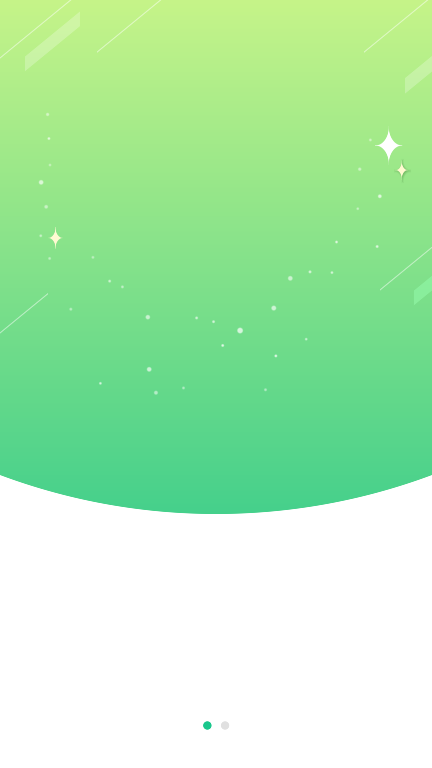
This background is drawn by a WebGL 2 fragment shader. Its source:

```glsl
#version 300 es
precision highp float;
uniform vec2 u_resolution;
out vec4 outColor;

float hash(float n) {
    return fract(sin(n * 12.9898) * 43758.5453);
}

// Coverage of a signed distance, softened over the given width
float fill(float d, float soft) {
    return 1.0 - smoothstep(-0.5 * soft, 0.5 * soft, d);
}

// Slanted strip with upright ends, starting at its lower left
float strip(vec2 p, vec2 start, float span, float halfHeight, float px) {
    vec2 q = p - start;
    float across = (abs(q.y - 0.82 * q.x) - halfHeight) / 1.293;
    return fill(across, px) * fill(abs(q.x - 0.5 * span) - 0.5 * span, px);
}

// Four-pointed star bounded by concave arcs
float sparkle(vec2 p, vec2 center, vec2 size, float soft) {
    vec2 q = abs(p - center) / size;
    float arc = 1.0 - length(q - 1.0);
    float d = max(arc, max(q.x, q.y) - 1.0);
    return fill(d * size.x, soft);
}

// Small lights scattered around a hanging elliptical arc
float lights(vec2 p, float px) {
    float glow = 0.0;
    for (int i = 0; i < 33; i++) {
        float n = float(i);
        float t = (n + 0.6 * hash(n + 3.0)) / 33.0;
        float angle = mix(2.95, 6.4, t);
        float spread = mix(0.07, 0.26, sin(3.14159 * t));
        float reach = 0.94 + spread * (2.0 * hash(n + 41.0) - 1.0);
        vec2 center = vec2(0.477, 1.43) + reach * vec2(0.394, 0.556) * vec2(cos(angle), sin(angle));
        float size = mix(0.0026, 0.0068, pow(hash(n + 77.0), 2.5));
        float light = fill(length(p - center) - size, px + 0.002);
        glow = max(glow, light * mix(0.45, 0.8, hash(n + 19.0)));
    }
    return glow;
}

void main() {
    // Width of the canvas is one unit
    vec2 p = gl_FragCoord.xy / u_resolution.x;
    float px = 1.0 / u_resolution.x;
    vec3 white = vec3(1.0);
    vec3 cream = vec3(1.0, 0.98, 0.82);

    // Lime to emerald gradient
    float rise = clamp((p.y - 0.588) / 1.19, 0.0, 1.0);
    vec3 color = mix(vec3(0.27, 0.815, 0.545), vec3(0.775, 0.955, 0.535), rise);

    // Broad translucent bands
    float bands = strip(p, vec2(0.058, 1.63), 0.127, 0.017, px);
    bands += strip(p, vec2(0.9375, 1.579), 0.13, 0.018, px);
    color = mix(color, white, 0.24 * bands);
    float greenBand = strip(p, vec2(0.958, 1.088), 0.1, 0.017, px);
    color = mix(color, vec3(0.56, 0.96, 0.64), 0.7 * greenBand);

    // Fine diagonal streaks
    float streaks = strip(p, vec2(0.0, 1.6435), 0.17, 0.0017, px);
    streaks += strip(p, vec2(0.2245, 1.657), 0.15, 0.0017, px);
    streaks += strip(p, vec2(0.8426, 1.657), 0.15, 0.0017, px);
    streaks += strip(p, vec2(0.8796, 1.1065), 0.13, 0.0017, px);
    streaks += strip(p, vec2(0.0, 1.007), 0.111, 0.0017, px);
    color = mix(color, white, 0.45 * streaks);

    color = mix(color, white, lights(p, px));

    // Sparkles, the small right one with a soft shadow
    color = mix(color, white, sparkle(p, vec2(0.9, 1.441), vec2(0.031, 0.043), px));
    float shadow = sparkle(p, vec2(0.932, 1.382), vec2(0.017, 0.024), 0.008);
    color = mix(color, vec3(0.3, 0.55, 0.25), 0.5 * shadow);
    color = mix(color, cream, sparkle(p, vec2(0.93, 1.384), vec2(0.014, 0.021), px));
    color = mix(color, cream, sparkle(p, vec2(0.1285, 1.227), vec2(0.017, 0.024), px));

    // White sheet below the large curved edge
    float dome = length(p - vec2(0.5, 2.0176)) - 1.4297;
    color = mix(white, color, fill(dome, px));

    // Pair of page markers
    color = mix(color, vec3(0.1, 0.78, 0.55), fill(length(p - vec2(0.48, 0.0984)) - 0.0097, px));
    color = mix(color, vec3(0.88), fill(length(p - vec2(0.521, 0.0984)) - 0.0097, px));

    outColor = vec4(color, 1.0);
}
```
